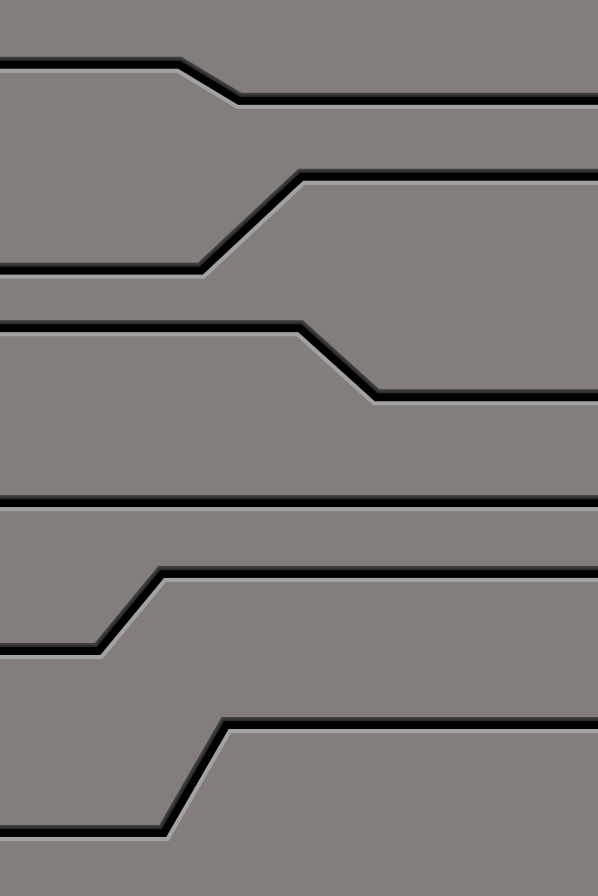
This pattern is drawn by a WebGL 2 fragment shader. Its source:

```glsl
#version 300 es
precision highp float;
// Grey panel cut by six grooves that run across it, most with one slanted step.
// Each groove is a mitred signed distance to a bent line; bands of that
// distance give the shaded upper lip, the black gap and the lit lower lip.

uniform vec2 u_resolution;
out vec4 fragColor;

// Signed distance (positive above) to a line that steps from height
// s.z to s.w between x = s.x and x = s.y.
float steppedLine(vec2 p, vec4 s) {
    vec2 run = normalize(vec2(s.y - s.x, s.w - s.z));
    float left = p.y - s.z;
    float right = p.y - s.w;
    float slant = dot(p - s.xz, vec2(-run.y, run.x));
    return s.w > s.z ? min(left, max(slant, right))
                     : max(left, min(slant, right));
}

// Antialiased step, one pixel wide.
float above(float edge, float d) {
    return clamp((d - edge) * u_resolution.y + 0.5, 0.0, 1.0);
}

void main() {
    vec2 p = gl_FragCoord.xy / u_resolution.y;

    // Step start x, step end x, left height, right height
    vec4 grooves[6] = vec4[6](
        vec4(0.2000, 0.2670, 0.9277, 0.8874),
        vec4(0.2246, 0.3366, 0.6979, 0.8027),
        vec4(0.3346, 0.4199, 0.6337, 0.5566),
        vec4(0.2000, 0.4000, 0.4385, 0.4385),
        vec4(0.1100, 0.1810, 0.2734, 0.3594),
        vec4(0.1830, 0.2526, 0.0703, 0.1908));

    // Keep the signed distance to the nearest groove
    float d = 1.0;
    for (int i = 0; i < 6; i++) {
        float groove = steppedLine(p, grooves[i]);
        if (abs(groove) < abs(d)) d = groove;
    }

    // Paint the bands from below the groove to above it
    vec3 panel = vec3(0.512, 0.492, 0.488);
    vec3 upperLip = vec3(mix(0.16, 0.26, smoothstep(0.0044, 0.0090, d)));
    vec3 color = mix(panel, vec3(0.63, 0.635, 0.63), above(-0.0090, d));
    color = mix(color, vec3(0.005), above(-0.0044, d));
    color = mix(color, upperLip, above(0.0044, d));
    color = mix(color, panel, above(0.0090, d));

    fragColor = vec4(color, 1.0);
}
```
